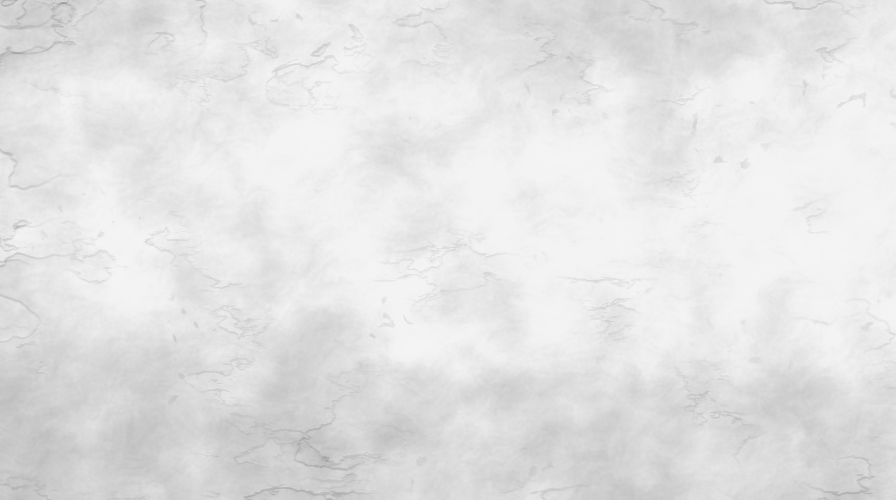
Give the GLSL for this texture, as a WebGL 1 fragment shader.

```glsl
precision highp float;
// Pale weathered plaster: cloudy grey stains, flaking edges, hairline cracks and specks.

uniform vec2 u_resolution;

const float BASE_GREY = 0.945;
const float WHITE_CEILING = 0.958;
const float CEILING_SOFTNESS = 0.0006;
const float BOTTOM_SHADE = 0.115;
const float TOP_SHADE = 0.075;
const float LEFT_SHADE = 0.05;
const float CLOUD_CONTRAST = 0.24;
const float PATCH_CONTRAST = 0.17;
const float RELIEF_CONTRAST = 0.16;
const float GRAIN_CONTRAST = 0.018;
const float SPECK_DARKNESS = 0.075;
const float CRACK_DARKNESS = 0.12;
const float CRACK_WIDTH = 0.0014;
const float FLAKE_SHADOW = 0.045;
const float FLAKE_SHADOW_REACH = 0.012;
const float FLAKE_HIGHLIGHT = 0.025;
const vec2 CRACK_STRETCH = vec2(1.0, 1.9);
const int CRACK_LAYERS = 3;

vec2 hash2(vec2 cell) {
  vec3 h = fract(cell.xyx * vec3(0.1031, 0.1030, 0.0973));
  h += dot(h, h.yzx + 33.33);
  return fract((h.xx + h.yz) * h.zy);
}

float cornerSlope(vec2 cell, vec2 offset) {
  return dot(hash2(cell) * 2.0 - 1.0, offset);
}

// Gradient noise centred on zero
float noise(vec2 p) {
  vec2 i = floor(p);
  vec2 f = p - i;
  vec2 u = f * f * f * (f * (f * 6.0 - 15.0) + 10.0);
  vec2 e = vec2(1.0, 0.0);
  float low = mix(cornerSlope(i, f), cornerSlope(i + e, f - e), u.x);
  float high = mix(cornerSlope(i + e.yx, f - e.yx), cornerSlope(i + 1.0, f - 1.0), u.x);
  return mix(low, high, u.y);
}

float fbm(vec2 p) {
  float sum = 0.0;
  float amplitude = 0.5;
  for (int i = 0; i < 5; i++) {
    sum += amplitude * noise(p);
    p = mat2(1.6, 1.2, -1.2, 1.6) * p + 17.3;
    amplitude *= 0.5;
  }
  return sum;
}

vec2 warp(vec2 p) {
  return vec2(fbm(p + 3.7), fbm(p + 41.2));
}

// Height field whose zero contours are the edges of the flakes
float flakeHeight(vec2 p, float scale, float seed) {
  vec2 q = p * scale * CRACK_STRETCH + seed;
  return fbm(q + 0.6 * warp(q * 1.7));
}

// Darkening by one layer of cracks, shaded on one side and lit on the other
float crackLayer(vec2 p, float scale, float seed, float pixel) {
  vec2 e = vec2(0.003, 0.0);
  float h = flakeHeight(p, scale, seed);
  vec2 slope = vec2(flakeHeight(p + e, scale, seed), flakeHeight(p + e.yx, scale, seed)) - h;
  slope /= e.x;
  float steepness = length(slope);
  float d = h / max(steepness, 0.5 * scale);
  float level = 0.3 + 0.7 * abs(slope.y) / max(steepness, 0.001);
  float presence = smoothstep(0.0, 0.3, noise(p * scale * 0.9 + seed * 1.7));
  float line = 1.0 - smoothstep(CRACK_WIDTH, CRACK_WIDTH + 1.2 * pixel, abs(d));
  float side = smoothstep(-pixel, pixel, d);
  float falloff = exp(-abs(d) / FLAKE_SHADOW_REACH);
  float shading = mix(-FLAKE_HIGHLIGHT, FLAKE_SHADOW, side) * falloff;
  return presence * level * (CRACK_DARKNESS * line + shading);
}

void main() {
  vec2 p = gl_FragCoord.xy / u_resolution.y;
  float pixel = 1.0 / u_resolution.y;
  float grey = BASE_GREY;

  // Dim borders with a wavering outline
  vec2 border = p + 0.35 * warp(p * 2.2);
  grey -= BOTTOM_SHADE * (1.0 - smoothstep(0.0, 0.45, border.y));
  grey -= TOP_SHADE * smoothstep(0.7, 1.0, border.y);
  grey -= LEFT_SHADE * (1.0 - smoothstep(0.0, 0.55, border.x));

  // Broad clouds and smaller stains
  grey += CLOUD_CONTRAST * fbm(p * 2.6 + 0.8 * warp(p * 2.0) + 9.0);
  grey += PATCH_CONTRAST * fbm(p * 8.0 + 1.2 * warp(p * 5.0) + 25.0);

  // Shallow trowelled relief, lit from the upper left
  vec2 r = p * vec2(9.0, 13.0) + 1.5 * warp(p * 6.0 + 60.0);
  grey += RELIEF_CONTRAST * (fbm(r) - fbm(r + vec2(-0.06, 0.09)));
  grey += GRAIN_CONTRAST * noise(p * 130.0);

  // Cracks from long to short
  float scale = 1.5;
  float strength = 1.0;
  for (int i = 0; i < CRACK_LAYERS; i++) {
    grey -= strength * crackLayer(p, scale, 11.0 + 23.0 * float(i), pixel);
    scale *= 2.0;
    strength *= 0.72;
  }

  // Clustered specks
  float cluster = smoothstep(0.08, 0.35, noise(p * 4.5 + 80.0));
  float speck = smoothstep(0.26, 0.42, noise(p * 42.0 + 2.0 * warp(p * 20.0)));
  grey -= SPECK_DARKNESS * cluster * speck;

  // Soft limit for the whites
  float room = WHITE_CEILING - grey;
  grey = WHITE_CEILING - 0.5 * (room + sqrt(room * room + CEILING_SOFTNESS));
  gl_FragColor = vec4(vec3(grey), 1.0);
}
```
